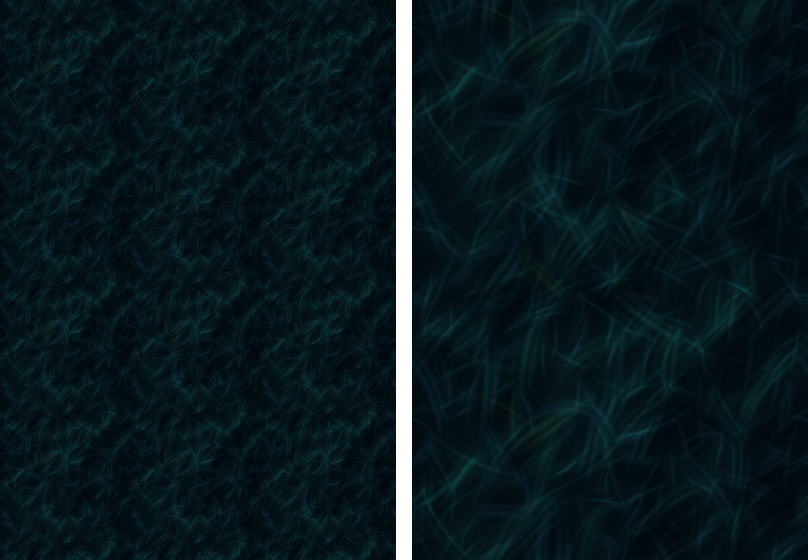
Left, the full canvas; right, a detail of the centre.
A WebGL 1 fragment shader for this texture:

```glsl
precision highp float;
// A dark teal fibrous texture, tiled about three times across the canvas.
// Leaning cloud noise gives the shaded hollows; layers of scattered, short
// strokes give the wisps. All noise wraps at the tile edge, so tiles join.

uniform vec2 u_resolution;

const float TILES_ACROSS = 3.04;
const vec2 TILE_SHIFT = vec2(-0.03, 0.0);   // in tiles, from the top left
const vec3 DEEP = vec3(0.004, 0.029, 0.050);
const vec3 WATER = vec3(0.012, 0.065, 0.082);
const vec3 WISP_GREEN = vec3(0.028, 0.125, 0.105);
const vec3 WISP_BLUE = vec3(0.026, 0.108, 0.140);
const vec3 WISP_OLIVE = vec3(0.060, 0.110, 0.050);
const float OLIVE_SHARE = 0.05;
const float WISP_GAIN = 1.9;
const float LEAN = 0.98;                    // main stroke angle, radians
const float LEAN_SPREAD = 1.3;
const float CROSS_SHARE = 0.18;             // strokes turned against the lean
const float BEND = 0.55;
const float EDGE_SHARP = 0.050;             // stroke falloffs, in cells
const float EDGE_SOFT = 0.115;
const float HAIR_DENSITY = 230.0;           // streaks within a stroke
const float HAIR_DEPTH = 0.42;
const float WARP = 0.010;
const float SEAM_GLOW = 0.18;
const float SEAM_WIDTH = 0.04;

vec3 hash3(vec3 p) {
  p = fract((p + 7.3) * vec3(0.1031, 0.1030, 0.0973));
  p += dot(p, p.yxz + 33.33);
  return fract((p.xxy + p.yxx) * p.zyx);
}

vec2 wrapCell(vec2 cell, vec2 period) {
  return floor(mod(cell + 0.5, period));
}

// Value noise that repeats after period lattice cells
float wrapNoise(vec2 p, vec2 period, float seed) {
  vec2 i = floor(p);
  vec2 f = fract(p);
  f = f * f * (3.0 - 2.0 * f);
  float a = hash3(vec3(wrapCell(i, period), seed)).x;
  float b = hash3(vec3(wrapCell(i + vec2(1.0, 0.0), period), seed)).x;
  float c = hash3(vec3(wrapCell(i + vec2(0.0, 1.0), period), seed)).x;
  float d = hash3(vec3(wrapCell(i + 1.0, period), seed)).x;
  return mix(mix(a, b, f.x), mix(c, d, f.x), f.y);
}

// One slightly curved stroke: crisp on one side, feathered on the other
vec3 stroke(vec2 d, vec3 shape, vec3 look, float hairFreq) {
  float reach = max(0.0, 1.0 - dot(d, d));
  float angle = LEAN + (shape.z - 0.5) * LEAN_SPREAD;
  angle += step(1.0 - CROSS_SHARE, look.z) * 1.4;
  vec2 dir = vec2(cos(angle), sin(angle));
  float along = dot(d, dir);
  float across = dot(d, vec2(-dir.y, dir.x));
  across -= (look.y - 0.5) * BEND * along * along;
  float side = mix(EDGE_SHARP, EDGE_SOFT, step(0.0, across));
  float profile = exp(-abs(across) / side);
  float hair = 1.0 - HAIR_DEPTH * (1.0 + cos(across * hairFreq + look.x * 6.28));
  vec3 tint = mix(WISP_GREEN, WISP_BLUE, smoothstep(0.25, 0.9, look.y));
  tint = mix(tint, WISP_OLIVE, step(1.0 - OLIVE_SHARE, shape.x));
  return tint * profile * hair * reach * reach * look.x * look.x;
}

// Two strokes in each cell of an n by n grid per tile
vec3 wispLayer(vec2 p, float n) {
  vec2 q = p * n;
  vec2 base = floor(q);
  vec3 light = vec3(0.0);
  for (int y = -1; y <= 1; y++) {
    for (int x = -1; x <= 1; x++) {
      vec2 cell = base + vec2(float(x), float(y));
      vec2 id = wrapCell(cell, vec2(n));
      for (int k = 0; k < 2; k++) {
        float seed = n * 5.0 + float(k) * 2.0;
        vec3 shape = hash3(vec3(id, seed));
        vec3 look = hash3(vec3(id, seed + 1.0));
        light += stroke(q - cell - shape.xy, shape, look, HAIR_DENSITY / n);
      }
    }
  }
  return light;
}

void main() {
  // Tile coordinates, measured from the top left corner
  vec2 p = (gl_FragCoord.xy - vec2(0.0, u_resolution.y)) / u_resolution.x;
  p = p * TILES_ACROSS + TILE_SHIFT;
  float seamDistance = abs(fract(p.x + 0.5) - 0.5);

  // Gentle wobble of the fibres
  vec2 wobble = vec2(wrapNoise(p * 7.0, vec2(7.0), 1.0),
                     wrapNoise(p * 7.0, vec2(7.0), 2.0));
  p += (wobble - 0.5) * 2.0 * WARP;

  // Steep hollows from an upright and a slanted noise, and finer clouds
  float upright = wrapNoise(p * vec2(9.0, 6.0), vec2(9.0, 6.0), 3.0);
  float slanted = wrapNoise(vec2(9.0 * (p.x - p.y), 6.0 * p.y), vec2(9.0, 6.0), 5.0);
  float clouds = wrapNoise(p * 15.0, vec2(15.0), 4.0);
  float depth = 0.36 * upright + 0.36 * slanted + 0.28 * clouds;
  depth = smoothstep(0.2, 0.8, depth);
  depth += SEAM_GLOW * exp(-seamDistance / SEAM_WIDTH);

  // Wisps, dimmer inside the hollows
  vec3 wisps = 0.9 * wispLayer(p, 6.0) + wispLayer(p, 9.0) + 1.1 * wispLayer(p, 14.0);
  wisps *= WISP_GAIN * mix(0.65, 1.05, depth);
  gl_FragColor = vec4(mix(DEEP, WATER, depth) + wisps, 1.0);
}
```
